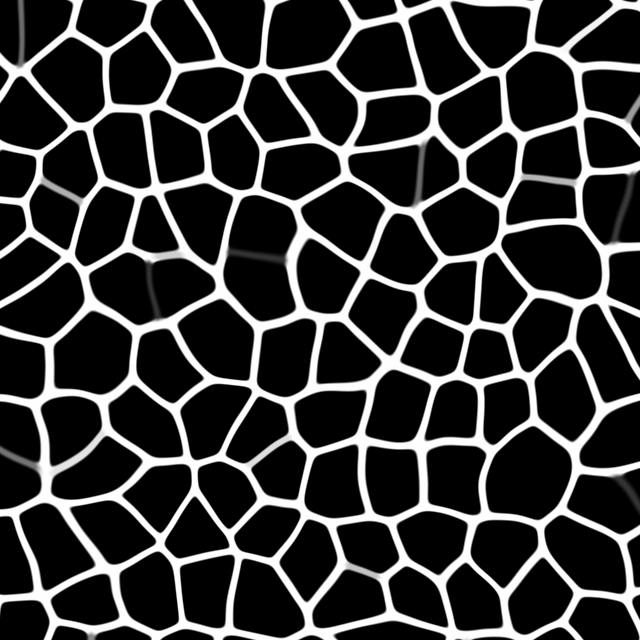
This pattern is drawn by a Shadertoy shader. Its source:

```glsl
// Draws a white network of irregular rounded cells on black, with a few faded walls.

vec2 hash2(vec2 p) {
    vec3 q = fract(p.xyx * vec3(0.1031, 0.1030, 0.0973));
    q += dot(q, q.yzx + 33.33);
    return fract((q.xx + q.yz) * q.zy);
}

// Smooth value noise with two channels, each from 0 to 1.
vec2 noise2(vec2 p) {
    vec2 i = floor(p), f = fract(p);
    f = f * f * (3.0 - 2.0 * f);
    return mix(mix(hash2(i), hash2(i + vec2(1, 0)), f.x),
               mix(hash2(i + vec2(0, 1)), hash2(i + vec2(1, 1)), f.x), f.y);
}

// Seed of a jittered grid whose odd rows are shifted by half a cell.
vec2 seedPoint(vec2 cell) {
    return cell + vec2(0.5 * mod(cell.y, 2.0), 0.0) + 0.5
         + 0.8 * (hash2(cell + 57.0) - 0.5);
}

float wallBrightness(vec2 p, float softness) {
    vec2 base = floor(p);

    // Three nearest seeds, as offsets from p.
    vec2 first = vec2(9.0), second = vec2(9.0), third = vec2(9.0);
    for (int y = -2; y <= 2; y++)
    for (int x = -2; x <= 2; x++) {
        vec2 r = seedPoint(base + vec2(x, y)) - p;
        float d = dot(r, r);
        if (d < dot(first, first)) {
            third = second; second = first; first = r;
        } else if (d < dot(second, second)) {
            third = second; second = r;
        } else if (d < dot(third, third)) {
            third = r;
        }
    }

    // Soft minimum of the distances to the walls rounds the corners.
    float sum = 0.0;
    for (int y = -2; y <= 2; y++)
    for (int x = -2; x <= 2; x++) {
        vec2 r = seedPoint(base + vec2(x, y)) - p;
        vec2 across = r - first;
        float gap = length(across);
        if (gap > 0.001)
            sum += exp(-30.0 * dot(0.5 * (first + r), across / gap));
    }
    float wallDistance = -log(max(sum, 1e-9)) / 30.0;

    // Walls between close seeds fade, blur and thin out away from junctions.
    float weakness = 1.0 - smoothstep(0.38, 0.66, length(second - first));
    float awayFromJunction = smoothstep(0.0, 0.16, length(third) - length(second));
    float fade = weakness * awayFromJunction;

    float halfWidth = mix(0.057, 0.045, fade);
    float blur = mix(softness, 0.04, fade);
    float line = 1.0 - smoothstep(halfWidth - blur, halfWidth + blur, wallDistance);
    return line * (1.0 - 0.8 * fade);
}

void mainImage(out vec4 fragColor, in vec2 fragCoord) {
    const float cellsPerSide = 10.0;
    vec2 p = fragCoord / iResolution.y * cellsPerSide + 20.0;

    // Broad bending varies the cell shapes, fine bending curves the walls.
    p += 0.45 * (noise2(p * 0.45) - 0.5) + 0.13 * (noise2(p * 1.6 + 9.0) - 0.5);

    float softness = cellsPerSide * max(0.0018, 0.7 / iResolution.y);
    fragColor = vec4(vec3(0.995 * wallBrightness(p, softness)), 1.0);
}
```
